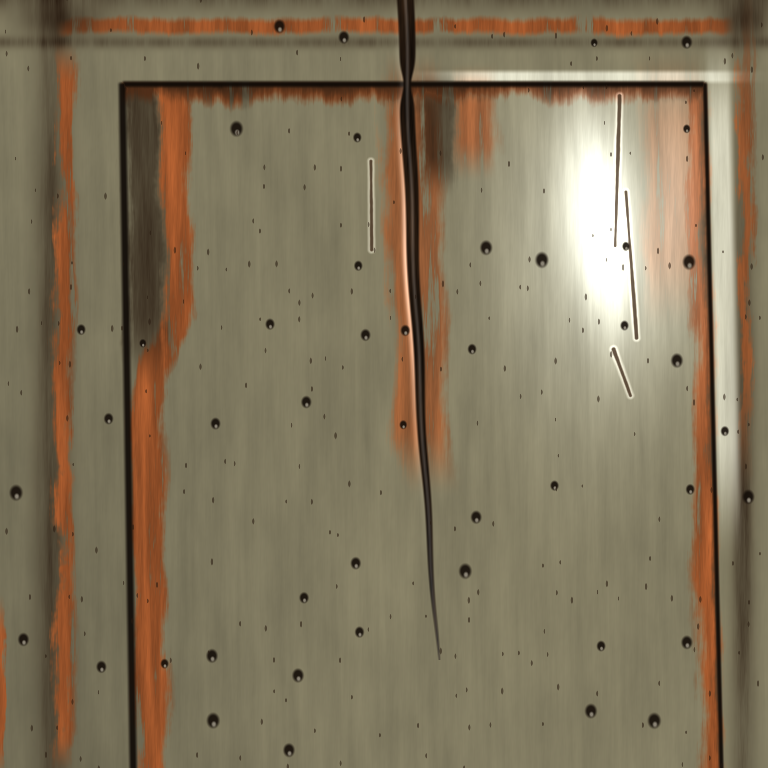
A Shadertoy shader for this texture:

```glsl
// Worn sage paint on a cracked, distressed wooden door panel with a glossy highlight.

float hash(vec2 p) { return fract(sin(dot(p, vec2(127.1, 311.7))) * 43758.5); }

// Layered sines, roughly -1..1; stretched input makes wood fibre
float waves(vec2 p) {
    float sum = 0.0, amp = 0.6;
    for (int i = 0; i < 6; i++) {
        sum += amp * sin(p.x + 1.7 * sin(p.y)) * sin(p.y + 1.3 * sin(0.7 * p.x) + 1.0);
        p = mat2(1.5, 1.1, -1.1, 1.5) * p + 2.3;
        amp *= 0.68;
    }
    return sum;
}

float band(float x, float a, float b, float soft) {
    return smoothstep(a - soft, a + soft, x) * (1.0 - smoothstep(b - soft, b + soft, x));
}

float blob(vec2 p, vec2 centre, vec2 radius) {
    vec2 d = (p - centre) / radius;
    return exp(-dot(d, d));
}

float segment(vec2 p, vec2 a, vec2 b) {
    vec2 d = b - a;
    return length(p - a - d * clamp(dot(p - a, d) / dot(d, d), 0.0, 1.0));
}

// Scattered cellular marks: x = dark hole, y = glint on its lower rim
vec2 pits(vec2 p, float cells, float chance, float size, float stretch) {
    vec2 grid = vec2(cells, cells / stretch), mark = vec2(0);
    for (int k = 0; k < 9; k++) {
        vec2 id = floor(p * grid) + vec2(k % 3 - 1, k / 3 - 1);
        if (hash(id + 7.3) > chance) continue;
        vec2 centre = (id + 0.2 + 0.6 * vec2(hash(id), hash(id + 31.0))) / grid;
        vec2 d = (p - centre) / vec2(1, stretch) / (size * (0.6 + 0.6 * hash(id + 3.7)));
        mark.x = max(mark.x, 1.0 - smoothstep(0.55, 1.15, length(d)));
        mark.y = max(mark.y, 1.0 - smoothstep(0.1, 0.5, length(d + vec2(-0.1, 0.45))));
    }
    return mark;
}

void mainImage(out vec4 fragColor, in vec2 fragCoord) {
    vec2 p = fragCoord / iResolution.xy;
    float t = 1.0 - p.y;
    float fibre = waves(p * vec2(95, 7));
    float patches = waves(p * vec2(24, 13) + 9.0);
    float ragged = 0.007 * fibre + 0.008 * patches;
    float x = p.x + ragged;
    vec3 umber = vec3(0.15, 0.10, 0.06);

    // Panel outline and crack, as signed offsets
    float left = p.x - 0.157 - 0.016 * t;
    float right = 0.916 + 0.024 * t - p.x;
    float top = 0.892 - p.y;
    float below = smoothstep(-0.003, 0.003, top);
    float inside = below * smoothstep(-0.003, 0.003, min(left, right));
    float crack = p.x - 0.528 - 0.02 * t - 0.035 * t * t - 0.0012 * sin(31.0 * t);

    // Brushed paint with aged shading
    vec3 col = vec3(0.505, 0.48, 0.38) * (1.0 + 0.045 * fibre + 0.035 * patches);
    col *= 1.0 - 0.15 * smoothstep(0.5, 0.0, p.x) * t;
    float grime = 0.55 * blob(p, vec2(0.068, 0.4), vec2(0.022, 1.1))
        + 0.5 * blob(p, vec2(0.5, 1.01), vec2(2, 0.022))
        + 0.4 * blob(p, vec2(0.5, 0.945), vec2(2, 0.008))
        + 0.65 * blob(p, vec2(0.968, 0.3), vec2(0.014, 0.6));
    col = mix(col, umber, clamp(grime * (0.85 + 0.4 * fibre), 0.0, 0.9));

    // Gloss on the panel, right stile and top lip
    float gloss = 0.3 * blob(p, vec2(0.785, 0.69), vec2(0.13, 0.22))
        + 0.62 * blob(p, vec2(0.869 - 0.12 * p.y, 0.71), vec2(0.042, 0.125))
        + 0.15 * blob(p, vec2(0.88, 0.73), vec2(0.03, 0.16));
    gloss *= inside;
    gloss += 0.34 * band(-right, 0.003, 0.032, 0.006) * band(p.y, 0.35, 0.89, 0.09);
    gloss += 0.38 * band(p.y, 0.893, 0.907, 0.004) * band(p.x, 0.58, 0.94, 0.07);

    // Paint rubbed through to bare wood along the edges
    float upper = smoothstep(0.48, 0.6, p.y);
    float wear = band(left + ragged, mix(0.004, 0.052, upper), mix(0.046, 0.086, upper), 0.006);
    wear = below * max(wear, band(right + ragged, 0.004, 0.026, 0.008));
    wear = max(wear, band(x, 0.076, 0.094, 0.005) * band(p.y, 0.02, 0.92, 0.03) * smoothstep(-0.7, 0.1, patches + p.y));
    wear = max(wear, band(p.y + 0.4 * ragged, 0.957, 0.975, 0.005) * band(p.x, 0.08, 0.95, 0.01));
    wear = max(wear, inside * band(top + ragged, -0.01, 0.022, 0.009));
    float reach = band(p.y, 0.4, 0.89, 0.05);
    wear = max(wear, 0.8 * reach * band(crack + ragged, -0.029, 0.036, 0.009));
    wear = max(wear, 0.85 * band(x, 0.59, 0.645, 0.012) * band(p.y, 0.79, 0.89, 0.03));
    wear = max(wear, 0.5 * band(x, 0.84, 0.91, 0.015) * band(p.y, 0.62, 0.89, 0.06));
    wear = max(wear, 0.85 * band(x, 0.968, 0.98, 0.004) * band(p.y, 0.45, 0.94, 0.1));
    wear = max(wear, band(x, -0.1, 0.008, 0.003) * band(p.y, 0.01, 0.2, 0.03));
    vec3 wood = vec3(0.57, 0.31, 0.16) * (1.0 + 0.22 * fibre);
    col = mix(col, wood, wear * smoothstep(-1.1, -0.35, fibre + 0.4 * patches));
    col += gloss * (1.0 + 0.12 * fibre) * vec3(0.96, 1.0, 1.02);

    // Stained strips, corners and recessed joints
    float stain = 0.65 * upper * below * band(left + ragged, 0.004, 0.05, 0.009);
    stain = max(stain, 0.75 * inside * smoothstep(0.03, 0.0, top + ragged));
    stain = max(stain, 0.6 * inside * smoothstep(0.014, 0.0, right + 0.5 * ragged));
    stain = max(stain, 0.65 * band(x, 0.545, 0.585, 0.01) * band(p.y, 0.77, 0.89, 0.03));
    stain = max(stain, 0.65 * blob(p, vec2(0.08, 0.975), vec2(0.05, 0.025)));
    stain = max(stain, 0.75 * blob(p, vec2(0.97, 0.975), vec2(0.03)));
    col = mix(col, umber, clamp(stain * (1.0 + 0.3 * fibre), 0.0, 0.95));
    float joint = below * max(band(left, -0.004, 0.005, 0.003), band(right, -0.002, 0.003, 0.002));
    joint = max(joint, band(top, -0.002, 0.005, 0.003) * band(p.x, 0.16, 0.917, 0.003));
    col = mix(col, umber * 0.4, 0.92 * joint);

    // Tapering crack with a lit lip
    float gap = 0.0105 * pow(max(1.0 - t / 0.86, 0.0), 0.7) * (1.0 - 0.55 * blob(p, vec2(p.x, 0.89), vec2(0.02)));
    col += 0.45 * blob(vec2(crack + gap, p.y), vec2(-0.002, 0.65), vec2(0.004, 0.2));
    vec3 cleft = umber * (0.7 + 0.5 * fibre) + 0.16 * smoothstep(0.004, 0.0, abs(crack));
    col = mix(col, cleft, smoothstep(0.0025, -0.0015, abs(crack) - gap) * step(t, 0.86));

    // Gouges with raised edges
    float gouge = segment(p, vec2(0.807, 0.875), vec2(0.801, 0.68));
    gouge = min(gouge, segment(p, vec2(0.815, 0.75), vec2(0.829, 0.56)));
    gouge = min(gouge, segment(p, vec2(0.799, 0.545), vec2(0.821, 0.485)));
    gouge = min(gouge, segment(p, vec2(0.483, 0.79), vec2(0.484, 0.675))) + 0.001 * patches;
    col += 0.25 * smoothstep(0.007, 0.003, gouge);
    col = mix(col, umber * 1.5, 0.8 * smoothstep(0.0035, 0.001, gouge));

    // Nail pits and fine flecks
    vec2 holes = pits(p, 12.0, 0.36, 0.0075, 1.2);
    col = mix(col, umber * 0.5, 0.9 * holes.x);
    col = mix(col, vec3(0.72, 0.69, 0.62), 0.7 * holes.y);
    col = mix(col, umber, 0.55 * pits(p + 3.0, 60.0, 0.22, 0.0016, 2.6).x);
    fragColor = vec4(clamp(col, 0.0, 1.0), 1.0);
}
```
